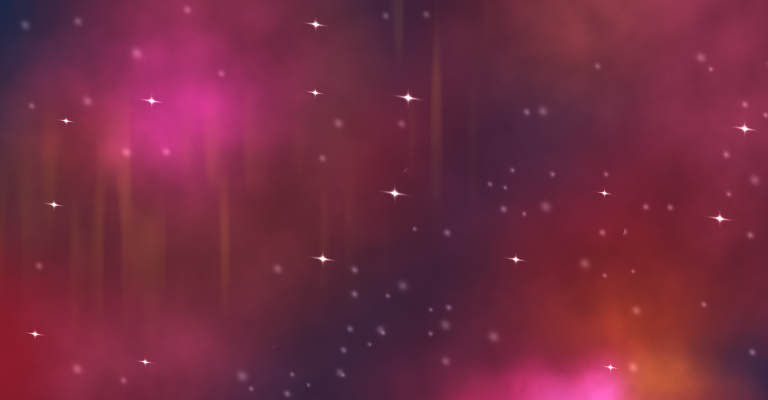
A WebGL 2 fragment shader for this background:

```glsl
#version 300 es
precision highp float;
// Nebula sky: soft crimson, magenta and orange clouds over a dark navy rift.
// Gaussian washes on a noise-warped plane make the clouds; faint vertical
// curtains and jittered grids of hashed stars lie on top.

uniform vec2 u_resolution;
out vec4 fragColor;

const vec3 NAVY = vec3(0.21, 0.14, 0.25);
const vec3 WINE = vec3(0.36, 0.13, 0.21);
const vec3 CRIMSON = vec3(0.48, 0.11, 0.18);
const vec3 UMBER = vec3(0.43, 0.18, 0.19);
const vec3 OLIVE = vec3(0.34, 0.19, 0.20);
const vec3 ROSE = vec3(0.59, 0.20, 0.32);
const vec3 MAGENTA = vec3(0.79, 0.20, 0.54);
const vec3 EMBER = vec3(0.66, 0.23, 0.16);

float hash(vec2 p) {
    vec3 q = fract(p.xyx * 0.1031);
    q += dot(q, q.yzx + 33.33);
    return fract((q.x + q.y) * q.z);
}

float noise(vec2 p) {
    vec2 i = floor(p), f = fract(p);
    f = f * f * (3.0 - 2.0 * f);
    float low = mix(hash(i), hash(i + vec2(1, 0)), f.x);
    float high = mix(hash(i + vec2(0, 1)), hash(i + vec2(1, 1)), f.x);
    return mix(low, high, f.y);
}

float fbm(vec2 p) {
    float sum = 0.0, gain = 0.5;
    for (int i = 0; i < 6; i++) {
        sum += gain * noise(p);
        p = mat2(1.6, 1.2, -1.2, 1.6) * p + 7.3;
        gain *= 0.5;
    }
    return sum;
}

float blob(vec2 p, vec2 centre, vec2 radius) {
    vec2 d = (p - centre) / radius;
    return exp(-dot(d, d));
}

// Soft band around the segment from a to b.
float band(vec2 p, vec2 a, vec2 b, float width) {
    vec2 ab = b - a;
    float t = clamp(dot(p - a, ab) / dot(ab, ab), 0.0, 1.0);
    float d = length(p - a - t * ab) / width;
    return exp(-d * d);
}

vec3 wash(vec3 col, vec3 tint, float amount) {
    return mix(col, tint, clamp(amount, 0.0, 1.0));
}

// One jittered star per grid cell; density is the chance that it exists.
float stars(vec2 p, float cell, float density, float radius, float flare, float seed) {
    vec2 id = floor(p / cell);
    vec2 jitter = vec2(hash(id + seed), hash(id + seed + 19.7));
    vec2 d = p - (id + 0.2 + 0.6 * jitter) * cell;
    d.y += 0.15 * d.x;
    float size = radius * mix(0.6, 1.1, hash(id + seed + 41.3));
    float core = blob(d, vec2(0), vec2(size));
    float rays = blob(d, vec2(0), size * vec2(3.2, 0.4)) + 0.5 * blob(d, vec2(0), size * vec2(0.35, 2.2));
    return step(hash(id + seed + 73.1), density) * (core + flare * rays);
}

vec3 nebula(vec2 p) {
    vec2 q = p + 0.16 * (vec2(fbm(p * 3.5), fbm(p * 3.5 + 31.0)) - 0.5);
    float mist = fbm(p * 6.0 + 11.0);
    float puff = 0.65 + 0.7 * mist;

    // Dark sky and the diagonal rift
    vec3 col = wash(WINE, vec3(0.07, 0.15, 0.28), blob(q, vec2(0.0, 1.0), vec2(0.24, 0.48)));
    col = wash(col, NAVY, 0.8 * blob(q, vec2(0.97, 0.98), vec2(0.2, 0.25)));
    col = wash(col, NAVY, 0.95 * band(q, vec2(1.43, 0.74), vec2(0.72, 0.0), 0.2));

    // Broad red and brown haze
    col = wash(col, CRIMSON, 0.8 * blob(q, vec2(1.57, 0.4), vec2(0.32, 0.28)));
    col = wash(col, vec3(0.52, 0.08, 0.14), 0.9 * blob(q, vec2(0.0, 0.12), vec2(0.3, 0.38)));
    col = wash(col, UMBER, 0.8 * blob(q, vec2(0.55, 0.43), vec2(0.38, 0.26)));
    col = wash(col, CRIMSON, 0.45 * blob(q, vec2(0.93, 0.58), vec2(0.24, 0.24)));
    col = wash(col, OLIVE, 0.65 * blob(q, vec2(0.12, 0.56), vec2(0.15, 0.25)));
    col = wash(col, OLIVE, 0.65 * blob(q, vec2(0.82, 0.76), vec2(0.12, 0.3)));

    // Upper left cloud, then lower left and upper right
    col = wash(col, ROSE, puff * 0.95 * blob(q, vec2(0.46, 0.79), vec2(0.31, 0.29)));
    col = wash(col, EMBER, puff * 0.4 * blob(q, vec2(0.23, 0.63), vec2(0.12, 0.12)));
    col = wash(col, MAGENTA, puff * 0.85 * blob(q, vec2(0.45, 0.75), vec2(0.22, 0.17)));
    col = wash(col, ROSE, puff * 0.75 * blob(q, vec2(0.38, 0.07), vec2(0.26, 0.2)));
    col = wash(col, vec3(0.56, 0.24, 0.27), puff * 0.9 * blob(q, vec2(1.5, 0.95), vec2(0.23, 0.2)));
    col = wash(col, ROSE, puff * 0.9 * blob(q, vec2(1.83, 0.87), vec2(0.23, 0.33)));

    // Burning cloud at the lower right
    col = wash(col, EMBER, puff * 0.9 * blob(q, vec2(1.62, 0.19), vec2(0.23, 0.19)));
    col = wash(col, NAVY, 0.95 * blob(q, vec2(1.94, 0.07), vec2(0.14, 0.15)));
    col = wash(col, vec3(0.86, 0.17, 0.43), puff * blob(q, vec2(1.42, 0.0), vec2(0.26, 0.11)));
    col = wash(col, vec3(0.86, 0.42, 0.22), puff * 0.9 * blob(q, vec2(1.67, 0.03), vec2(0.13, 0.1)));
    col = wash(col, vec3(1.0, 0.42, 0.8), puff * 0.9 * blob(q, vec2(1.45, 0.0), vec2(0.13, 0.07)));
    return col * (0.82 + 0.36 * mist);
}

void main() {
    vec2 p = gl_FragCoord.xy / u_resolution.y;
    p.x *= 1.925 * u_resolution.y / u_resolution.x;
    vec3 col = nebula(p);

    // Thin vertical curtains
    float reach = blob(p, vec2(0.42, 0.48), vec2(0.38, 0.22)) + blob(p, vec2(1.07, 0.85), vec2(0.12, 0.25));
    float streak = smoothstep(0.55, 0.95, noise(vec2(p.x * 32.0, p.y * 3.0)));
    col += vec3(0.09, 0.08, 0.01) * streak * reach;

    // Dust along the rift and right side, blurred stars, bright stars
    float dust = 0.4 * band(p, vec2(0.75, 0.0), vec2(1.22, 0.52), 0.12) + 0.25 * blob(p, vec2(1.75, 0.35), vec2(0.25, 0.35));
    col += vec3(0.24, 0.22, 0.26) * stars(p, 0.05, dust, 0.007, 0.0, 5.0);
    col += vec3(0.18, 0.17, 0.18) * stars(p, 0.13, 0.25, 0.011, 0.0, 23.0);
    col += vec3(1.0, 0.95, 0.93) * stars(p, 0.29, 0.65, 0.006, 0.7, 57.0);
    fragColor = vec4(min(col, 1.0), 1.0);
}
```
